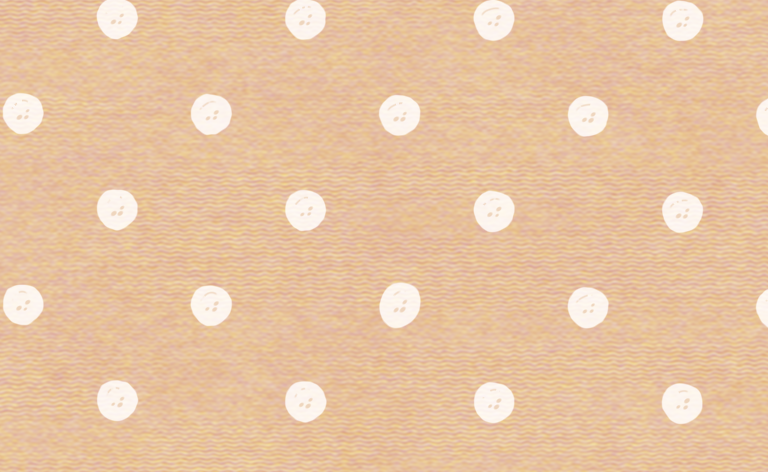
This pattern is drawn by a Shadertoy shader. Its source:

```glsl
// Peach woven cloth printed with staggered rows of hand-stamped white dots.
// Level weft threads carry rippled ribs and fibre noise; each dot is a wobbly
// disc with small worn marks, placed by rounding to a half-drop lattice.

#define PITCH vec2(0.3992, 0.2026)   // dot spacing, in canvas heights
#define FIRST_DOT vec2(0.2479, 0.1528)
#define ROW_TILT -0.005
#define DOT_RADIUS 0.0435
#define THREADS 105.0                // weft threads per canvas height
#define CLOTH vec3(0.905, 0.757, 0.616)
#define LIGHT_SHIFT vec3(0.022, 0.056, 0.032)
#define HUE_SHIFT vec3(-0.008, -0.010, 0.062)
#define DOT_WHITE vec3(0.992, 0.962, 0.935)
#define MARK_TAN vec3(0.925, 0.815, 0.710)

const float TAU = 6.2832;

float hash(vec2 p) {
    vec3 q = fract(vec3(p.xyx) * 0.1031);
    q += dot(q, q.yzx + 33.33);
    return fract((q.x + q.y) * q.z);
}

float noise(vec2 p) {
    vec2 cell = floor(p), f = fract(p);
    f = f * f * (3.0 - 2.0 * f);
    float low = mix(hash(cell), hash(cell + vec2(1, 0)), f.x);
    float high = mix(hash(cell + vec2(0, 1)), hash(cell + vec2(1, 1)), f.x);
    return mix(low, high, f.y);
}

// Noise centred on zero
float grain(vec2 p) { return 2.0 * noise(p + 200.0) - 1.0; }

vec3 clothColour(vec2 p) {
    vec2 thread = p * THREADS;
    // Level ribs with a short ripple, stronger in some horizontal bands
    float ripple = 0.16 * sin(TAU * 0.27 * thread.x + 2.0 * grain(thread * 0.09));
    float drift = 0.3 * grain(thread * vec2(0.04, 0.12));
    float rib = sin(TAU * (thread.y + ripple + drift));
    float band = smoothstep(0.2, 0.8, noise(p * vec2(2.0, 13.0) + 31.0));
    float warp = sin(TAU * 0.54 * thread.x) * cos(TAU * 0.5 * thread.y);
    float ribs = (0.22 + 0.50 * band) * rib + 0.24 * warp;

    // Short slubs, fine fibres and slight broad fading
    float slub = grain(thread * vec2(0.25, 1.1) + 71.0);
    float fibre = grain(thread * vec2(0.9, 1.7) + 17.0);
    float fading = grain(p * vec2(4.0, 10.0) + 5.0);
    float light = ribs + 0.38 * slub + 0.60 * fibre + 0.18 * fading;

    // Pink and yellow yarns alternate along and across the threads
    float hue = 0.80 * grain(thread * vec2(0.6, 1.3) + 113.0)
              + 0.45 * sin(TAU * 0.36 * thread.x) * sin(TAU * (0.5 * thread.y + drift))
              + 0.35 * cos(TAU * (thread.y + ripple + drift)) * band
              + 0.15 * grain(p * vec2(7.0, 15.0) + 47.0);
    return CLOTH + light * LIGHT_SHIFT + hue * HUE_SHIFT;
}

// Worn patches in a dot; q is in dot radii
float dotMarks(vec2 q, float seed, float blur) {
    float marks = 0.0;
    for (int i = 0; i < 3; i++) {
        float n = float(i);
        float angle = 4.0 + 1.35 * n + 0.3 * (hash(vec2(seed, n)) - 0.5);
        vec2 d = q - 0.26 * vec2(cos(angle), sin(angle));
        d = mat2(0.8, -0.6, 0.6, 0.8) * d;
        float size = 0.07 + 0.05 * hash(vec2(n, seed + 9.0));
        float patchEdge = length(d * vec2(0.8, 1.2)) - size;
        marks = max(marks, 1.0 - smoothstep(-blur, blur, patchEdge));
    }
    // Broken arc over the upper left
    float angle = atan(q.y, q.x);
    float arc = abs(length(q) - 0.58 - 0.04 * sin(3.0 * angle + seed)) - 0.04;
    float span = smoothstep(1.0, 1.3, angle) * (1.0 - smoothstep(2.6, 2.9, angle));
    float dash = smoothstep(0.3, 0.65, noise(vec2(angle * 4.0, seed)));
    return max(marks, 0.8 * span * dash * (1.0 - smoothstep(-blur, blur, arc)));
}

void mainImage(out vec4 fragColor, in vec2 fragCoord) {
    vec2 p = fragCoord / iResolution.y;
    vec3 colour = clothColour(p);

    // Nearest dot in the half-drop lattice
    vec2 g = p - FIRST_DOT;
    g.y -= ROW_TILT * p.x;
    vec2 id;
    id.y = round(g.y / PITCH.y);
    g.x += 0.5 * PITCH.x * mod(id.y, 2.0);
    id.x = round(g.x / PITCH.x);
    float seed = 40.0 + 7.0 * id.x + 13.0 * id.y;
    vec2 q = (g - id * PITCH) / DOT_RADIUS;

    // One overinked dot stands taller
    float overinked = float(id == vec2(2.0, 1.0));
    q.x -= 0.12 * overinked * q.y;
    q.y -= 0.06 * overinked;
    q /= vec2(1.0, 1.0 + 0.13 * overinked);

    // Irregular stamped edge
    float angle = atan(q.y, q.x);
    float wobble = 0.022 * sin(3.0 * angle + 0.6)
                 + 0.010 * sin(5.0 * angle + seed)
                 + 0.022 * grain(q * 4.0 + seed);
    float blur = 1.0 / (iResolution.y * DOT_RADIUS);
    float disc = 1.0 - smoothstep(-blur, blur, length(q) - 0.99 - wobble);

    // Ink keeps a trace of the threads below
    vec3 ink = DOT_WHITE + 0.22 * (colour - CLOTH);
    ink = mix(ink, MARK_TAN, 0.85 * dotMarks(q, seed, blur));
    colour = mix(colour, ink, disc);
    fragColor = vec4(clamp(colour, 0.0, 1.0), 1.0);
}
```
